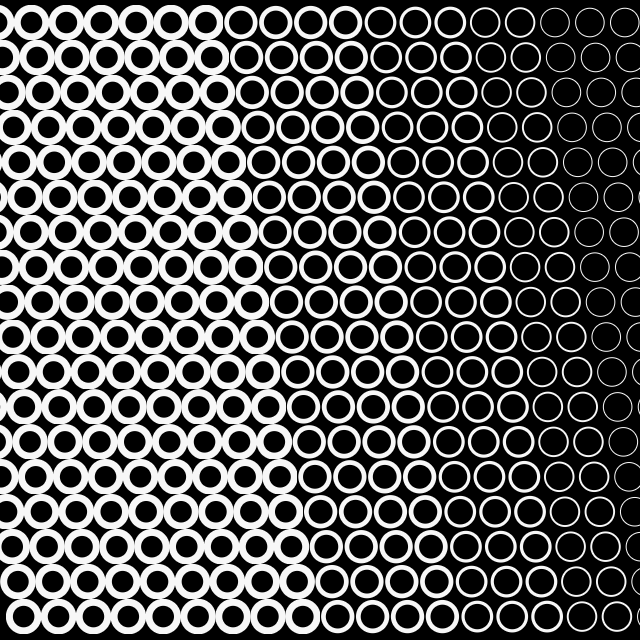
This pattern is drawn by a WebGL 1 fragment shader. Its source:

```glsl
precision highp float;
// Slanted grid of white rings on black whose strokes thin out in steps to the right.
// Each pixel finds its row, then its column in that row's shifted frame,
// and shades the distance to the ring at the centre of that cell.

uniform vec2 u_resolution;

const vec2 PITCH = vec2(0.05453, 0.0546);     // spacing of columns and rows
const vec2 ANCHOR = vec2(0.3764, 0.9648);     // top-row ring where thinning begins
const float ROW_SHIFT = 0.0089;               // rightward slide per row down
const float RING_RADIUS = 0.0223;             // radius of the stroke's centre line
const float LAST_ROW = 17.0;
const float FIRST_COLUMN = -9.0;
const vec3 INK = vec3(0.97);
const vec3 GROUND = vec3(0.0);

// Half the stroke width, falling in steps along the columns
float strokeHalfWidth(float column) {
  float w = 0.0055;
  w = mix(w, 0.0037, step(0.0, column));
  w = mix(w, 0.0025, step(4.0, column));
  w = mix(w, 0.0015, step(7.0, column));
  return mix(w, 0.0008, step(9.0, column));
}

// Signed distance to a ring centred on the origin
float ringDistance(vec2 p, float radius, float halfWidth) {
  return abs(length(p) - radius) - halfWidth;
}

// Antialiased coverage of a shape, one pixel wide at its edge
float coverage(float dist, float pixel) {
  return clamp(0.5 - dist / pixel, 0.0, 1.0);
}

// 1 when a cell belongs to the finite grid, else 0
float insideGrid(float column, float row) {
  return step(0.0, row) * step(row, LAST_ROW) * step(FIRST_COLUMN, column);
}

void main() {
  vec2 uv = gl_FragCoord.xy / u_resolution;
  float pixel = 1.0 / min(u_resolution.x, u_resolution.y);

  // Nearest row, counted downward, then nearest column within it
  float row = floor((ANCHOR.y - uv.y) / PITCH.y + 0.5);
  float rowStart = ANCHOR.x + row * ROW_SHIFT;
  float column = floor((uv.x - rowStart) / PITCH.x + 0.5);
  vec2 centre = vec2(rowStart + column * PITCH.x, ANCHOR.y - row * PITCH.y);

  float dist = ringDistance(uv - centre, RING_RADIUS, strokeHalfWidth(column));
  float ring = coverage(dist, pixel) * insideGrid(column, row);

  gl_FragColor = vec4(mix(GROUND, INK, ring), 1.0);
}
```
